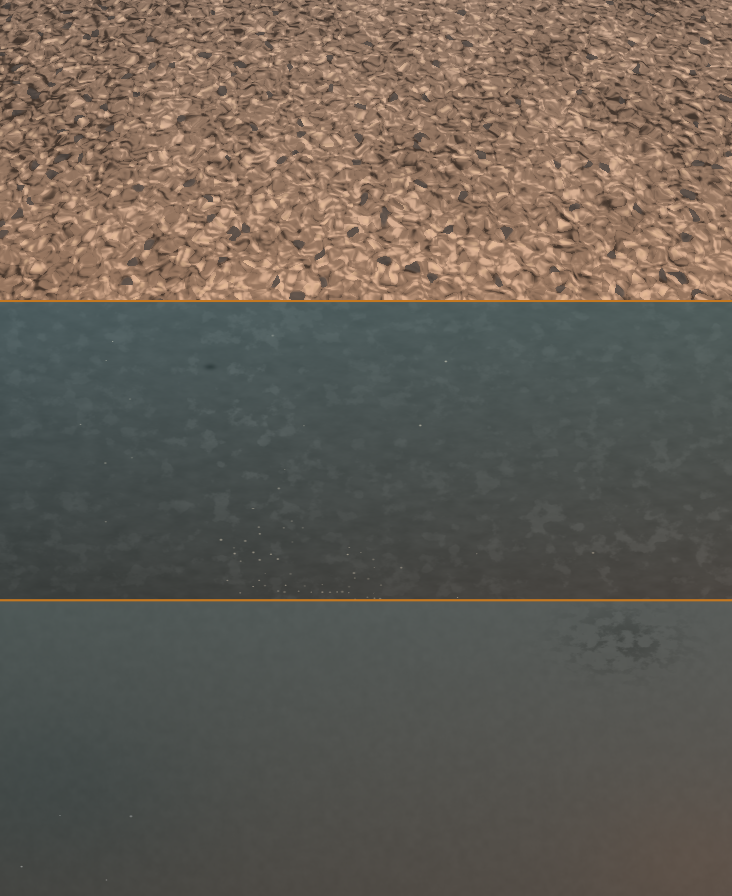
Reproduce this texture procedurally as a Shadertoy shader.

```glsl
const float UPPER_SEAM = 0.664;
const float LOWER_SEAM = 0.330;

float hash(vec2 p) {
    return fract(sin(dot(p, vec2(127.1, 311.7))) * 43758.5453);
}

vec2 hash2(vec2 p) {
    return vec2(hash(p), hash(p + 37.3));
}

float valueNoise(vec2 p) {
    vec2 i = floor(p), f = fract(p);
    f = f * f * (3.0 - 2.0 * f);
    float low = mix(hash(i), hash(i + vec2(1, 0)), f.x);
    float high = mix(hash(i + vec2(0, 1)), hash(i + vec2(1, 1)), f.x);
    return mix(low, high, f.y);
}

float fbm(vec2 p) {
    float sum = 0.0, amp = 0.5;
    for (int i = 0; i < 4; i++) {
        sum += amp * valueNoise(p);
        p = mat2(1.6, 1.2, -1.2, 1.6) * p + 7.1;
        amp *= 0.5;
    }
    return sum / 0.9375;
}

// Soft blob around a point
float blob(vec2 p, vec2 center, vec2 radius) {
    vec2 d = (p - center) / radius;
    return exp(-dot(d, d));
}

// Blend of four corner colours
vec3 cornerBlend(vec2 uv, vec3 bottomLeft, vec3 bottomRight, vec3 topLeft, vec3 topRight) {
    return mix(mix(bottomLeft, bottomRight, uv.x), mix(topLeft, topRight, uv.x), uv.y);
}

// Sparse soft specks, one candidate per cell
float specks(vec2 p, float scale, float density) {
    vec2 q = p * scale, cell = floor(q);
    vec2 center = 0.3 + 0.4 * hash2(cell);
    float radius = mix(0.15, 0.30, hash(cell + 5.7));
    float dist = length((fract(q) - center) * vec2(0.8, 1.1));
    float strength = mix(0.25, 1.0, hash(cell + 8.3));
    return strength * step(1.0 - density, hash(cell + 19.1)) * (1.0 - smoothstep(0.0, radius, dist));
}

// x: distance to the stone center, y: stone tone
vec2 stones(vec2 p) {
    vec2 cell = floor(p), f = fract(p);
    vec2 nearest = vec2(8.0, 0.0);
    for (int y = -1; y <= 1; y++) {
        for (int x = -1; x <= 1; x++) {
            vec2 o = vec2(x, y);
            float dist = length(o + hash2(cell + o) - f);
            if (dist < nearest.x) nearest = vec2(dist, hash(cell + o + 11.9));
        }
    }
    return nearest;
}

float relief(vec2 p) {
    return 0.6 * valueNoise(p) + 0.4 * valueNoise(p * 2.1 + 17.0);
}

vec3 gravel(vec2 p, float height) {
    // Grains shrink and flatten with distance
    float depth = 1.0 - 0.27 * height;
    vec2 ground = 100.0 * vec2(p.x - 0.41, 1.35) / depth;
    ground += 1.1 * vec2(valueNoise(ground * 0.7), valueNoise(ground * 0.7 + 31.0));
    vec2 stone = stones(ground * 0.9);
    // Light from the upper right catches the rough grain tops
    float slope = relief(ground * 1.1) - relief(ground * 1.1 + vec2(0.30, 0.42));
    float light = 0.52 + 0.55 * slope + 0.24 * (stone.y - 0.5);
    light -= 0.22 * smoothstep(0.35, 0.85, stone.x);
    light += 0.30 * (relief(ground * 1.7 + 9.0) - 0.5) + 0.28 * (fbm(p * 16.0) - 0.5);
    light += mix(0.10, -0.03, height) - 0.06 * (1.0 - smoothstep(0.0, 0.3, p.x));
    vec3 color = mix(vec3(0.27, 0.21, 0.17), vec3(0.59, 0.46, 0.37), smoothstep(0.08, 0.50, light));
    color = mix(color, vec3(0.86, 0.69, 0.57), smoothstep(0.50, 0.85, light));
    // Single bright glints and dark stones
    float glint = step(0.86, stone.y) * (1.0 - smoothstep(0.10, 0.45, stone.x));
    color = mix(color, vec3(0.93, 0.76, 0.60), 0.55 * glint);
    float darkStone = step(stone.y, 0.035) * (1.0 - smoothstep(0.45, 0.75, stone.x));
    color = mix(color, vec3(0.28, 0.26, 0.25), 0.7 * darkStone);
    return mix(color, vec3(dot(color, vec3(0.34))), 0.20 * height);
}

vec3 wornSurface(vec2 p, vec2 uv) {
    vec3 color = cornerBlend(uv, vec3(0.230, 0.245, 0.238), vec3(0.290, 0.270, 0.250),
                             vec3(0.300, 0.365, 0.375), vec3(0.310, 0.365, 0.360));
    // Flattened mottling and small pale flakes
    color += 0.045 * (fbm(p * vec2(60.0, 130.0)) - 0.5);
    float flakes = smoothstep(0.54, 0.74, fbm(p * vec2(65.0, 85.0) + 4.0));
    float wear = 0.5 + 0.5 * blob(uv, vec2(0.33, 0.55), vec2(0.08, 0.4));
    wear += 0.4 * blob(uv, vec2(0.85, 0.2), vec2(0.2, 0.25));
    color += 0.050 * flakes * wear;
    color -= 0.10 * blob(uv, vec2(0.287, 0.78), vec2(0.008, 0.010));
    float cluster = blob(uv, vec2(0.34, 0.16), vec2(0.04, 0.12));
    cluster += blob(uv, vec2(0.47, 0.08), vec2(0.08, 0.10));
    return color + vec3(0.36, 0.32, 0.27) * specks(p, 140.0, 0.006 + 0.25 * cluster);
}

vec3 smoothSurface(vec2 p, vec2 uv) {
    vec3 color = cornerBlend(uv, vec3(0.275, 0.275, 0.260), vec3(0.345, 0.310, 0.280),
                             vec3(0.305, 0.345, 0.340), vec3(0.350, 0.365, 0.355));
    color -= vec3(0.030, 0.016, 0.010) * blob(uv, vec2(0.08, 0.35), vec2(0.2, 0.3));
    color += vec3(0.025, 0.008, 0.0) * blob(uv, vec2(0.95, 0.12), vec2(0.15, 0.25));
    color += 0.022 * (fbm(p * 120.0) - 0.5);
    // Finely scuffed patch near the upper right
    float scuff = blob(uv, vec2(0.85, 0.86), vec2(0.08, 0.11));
    color -= 0.07 * scuff * smoothstep(0.42, 0.68, fbm(p * vec2(100.0, 160.0)));
    float corner = blob(uv, vec2(0.05, 0.10), vec2(0.16, 0.18));
    return color + 0.28 * specks(p + 3.0, 140.0, 0.002 + 0.06 * corner);
}

float seam(float y, float center, float pixel) {
    return 1.0 - smoothstep(0.0012 - 0.5 * pixel, 0.0012 + 0.5 * pixel, abs(y - center));
}

void mainImage(out vec4 fragColor, in vec2 fragCoord) {
    vec2 p = fragCoord / iResolution.y;
    float x = fragCoord.x / iResolution.x, pixel = 1.0 / iResolution.y;
    vec3 color;
    if (p.y > UPPER_SEAM) color = gravel(p, (p.y - UPPER_SEAM) / (1.0 - UPPER_SEAM));
    else if (p.y > LOWER_SEAM) color = wornSurface(p, vec2(x, (p.y - LOWER_SEAM) / (UPPER_SEAM - LOWER_SEAM)));
    else color = smoothSurface(p, vec2(x, p.y / LOWER_SEAM));
    float line = max(seam(p.y, UPPER_SEAM, pixel), seam(p.y, LOWER_SEAM, pixel));
    color = mix(color, vec3(0.77, 0.47, 0.13), line);
    fragColor = vec4(clamp(color, 0.0, 1.0), 1.0);
}
```
